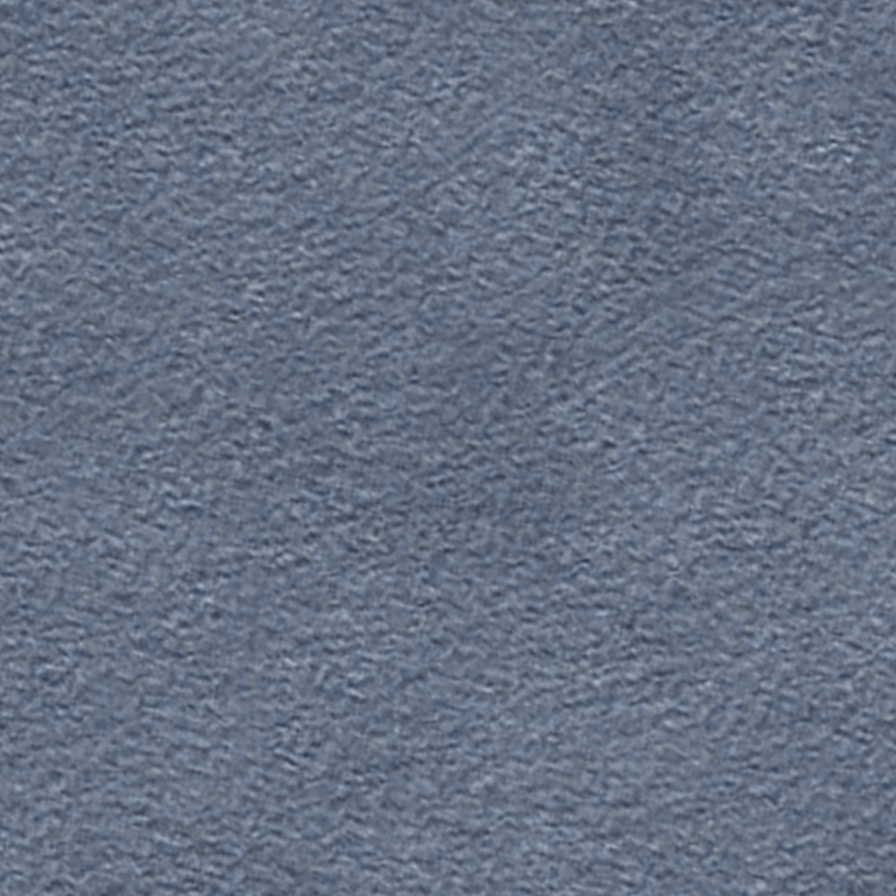
Write a three.js fragment shader that draws this texture.

```glsl
// Blue-grey pebbled surface: fine embossed grain with small pale glints and faint mottling.
varying vec2 vUv;

float hash(vec2 p) {
  return fract(sin(dot(p, vec2(127.1, 311.7))) * 43758.5453);
}

float noise(vec2 p) {
  vec2 i = floor(p);
  vec2 f = fract(p);
  f = f * f * (3.0 - 2.0 * f);
  float low = mix(hash(i), hash(i + vec2(1.0, 0.0)), f.x);
  float high = mix(hash(i + vec2(0.0, 1.0)), hash(i + vec2(1.0, 1.0)), f.x);
  return mix(low, high, f.y);
}

float fbm(vec2 p) {
  float sum = 0.0;
  float amplitude = 0.5;
  for (int i = 0; i < 3; i++) {
    sum += amplitude * noise(p);
    p = mat2(0.8, 0.6, -0.6, 0.8) * p * 2.1 + 17.3;
    amplitude *= 0.5;
  }
  return sum / 0.875;
}

// Soft scattered dots, one jittered candidate per cell, few of them bright
float glints(vec2 p) {
  vec2 cell = floor(p);
  float glow = 0.0;
  for (int y = -1; y <= 1; y++) {
    for (int x = -1; x <= 1; x++) {
      vec2 id = cell + vec2(float(x), float(y));
      vec2 center = id + 0.2 + 0.6 * vec2(hash(id + 3.7), hash(id + 9.2));
      float strength = smoothstep(0.65, 1.0, hash(id + 21.4));
      float dot2 = dot(p - center, p - center);
      glow = max(glow, strength * exp(-dot2 * 7.0));
    }
  }
  return glow;
}

void main() {
  // Grain runs across the canvas, tilted slightly down to the right
  vec2 tilted = mat2(0.94, 0.34, -0.34, 0.94) * vUv;
  vec2 grain = tilted * vec2(108.0, 146.0);
  grain += 0.9 * vec2(noise(vUv * 60.0), noise(vUv * 60.0 + 31.0));

  // Relief lit from above
  float relief = noise(grain) - noise(grain + vec2(-0.35, 0.65));
  float fine = noise(mat2(0.8, -0.6, 0.6, 0.8) * vUv * 215.0 + 53.0) - 0.5;
  float mottle = fbm(vUv * 7.0 + 5.0) - 0.5;
  float patches = fbm(vUv * 18.0 + 40.0);
  float contrast = mix(0.65, 1.35, patches);

  float glint = glints(grain * 0.85 + 70.0);
  float tone = (0.19 * relief + 0.12 * fine) * contrast;
  tone += 0.10 * glint * contrast + 0.07 * mottle;

  // Slight drift between bluer and greyer grains
  float tint = noise(vUv * 85.0 + 12.0) - 0.5;
  vec3 slate = vec3(0.389, 0.432, 0.502);
  vec3 color = slate + tone * vec3(1.0, 1.02, 1.0);
  color += tint * vec3(0.025, 0.004, -0.022);
  gl_FragColor = vec4(color, 1.0);
}
```
